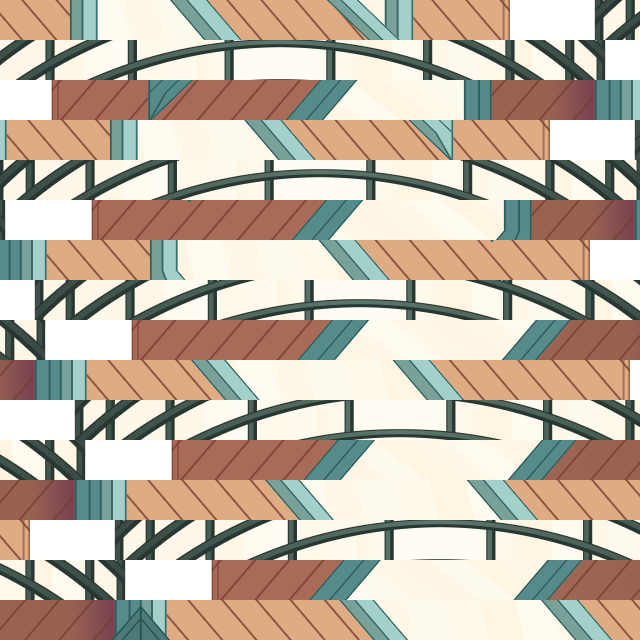
Write a WebGL 1 fragment shader that draws this pattern.

```glsl
precision highp float;

uniform vec2 u_resolution;

#define ROWS 16.0
#define STRIP 49.0
#define STRIP_START -35.2
#define FACADE_HALF 14.23
#define CAGE_HALF 8.13
#define CAGE_CENTER -26.0
#define RING_RADIUS 11.5
#define RING_STEP 0.25
#define BAR_ANGLE 0.314159
#define SLOPE 0.854
#define LINE 0.024

const vec3 CREAM = vec3(1.0, 0.96, 0.885);
const vec3 PALE = vec3(1.0, 0.988, 0.955);
const vec3 TAN = vec3(0.87, 0.67, 0.51);
const vec3 BROWN = vec3(0.66, 0.42, 0.345);
const vec3 PLUM = vec3(0.47, 0.26, 0.32);
const vec3 TEAL_LIGHT = vec3(0.64, 0.82, 0.79);
const vec3 TEAL_MID = vec3(0.47, 0.63, 0.60);
const vec3 TEAL_DARK = vec3(0.34, 0.545, 0.54);
const vec3 TEAL_INK = vec3(0.14, 0.33, 0.33);
const vec3 HATCH_INK = vec3(0.45, 0.25, 0.20);
const vec3 IRON = vec3(0.16, 0.215, 0.195);
const vec3 IRON_SHEEN = vec3(0.36, 0.465, 0.42);

float pixel;

float hash(float n) {
  n = fract(n * 0.1031);
  n *= n + 33.33;
  return fract(n * (n + n));
}

float cover(float inside) {
  return clamp(inside / pixel + 0.5, 0.0, 1.0);
}

float span(float x, float lo, float hi) {
  return cover(min(x - lo, hi - x));
}

// Cream ground with faint streaks of varying strength
vec3 streaks(float x, float width) {
  float cell = floor(x / width);
  float t = cover(x - cell * width);
  return mix(CREAM, PALE, mix(hash(cell + 40.0), hash(cell + 41.0), t));
}

// Two-tone beam with inked edges and a centre seam
vec3 beam(vec3 col, float x, float lo, float hi, float lit) {
  float mid = mix(lo, hi, 0.45);
  vec3 paint = mix(TEAL_DARK, mix(TEAL_MID, TEAL_LIGHT, cover(x - mid)), lit);
  float seam = min(abs(x - mid), min(abs(x - lo), abs(x - hi)));
  paint = mix(paint, TEAL_INK, 0.8 * cover(LINE - seam));
  return mix(col, paint, span(x, lo - LINE, hi + LINE) * step(lo, hi));
}

// Mirrored boards, beams and openings; lit is 1 on the tan half
vec3 facade(float x, float depth, float lit) {
  float slide = SLOPE * depth;
  vec3 dark = mix(BROWN * 0.91, BROWN, smoothstep(2.0, 9.0, x));
  dark = mix(PLUM, dark, smoothstep(0.5, 1.9, x));
  vec3 col = mix(dark, TAN, lit);

  // Slanted board joints and the trim at the outer end
  float joint = abs(fract((x - slide - 0.33) / SLOPE + 0.5) - 0.5) * SLOPE;
  col = mix(col, HATCH_INK, 0.8 * cover(LINE - joint * 0.76));
  float trim = min(abs(x - FACADE_HALF + 0.02), abs(x - FACADE_HALF + 0.16));
  col = mix(col, HATCH_INK, 0.55 * cover(LINE - trim));

  // Opening between the inner post and the slanted beam
  float postIn = max(3.25, 0.71 + slide);
  float postOut = max(3.9, 1.54 + slide);
  float beamIn = 5.75 + slide;
  vec3 ground = streaks(x + depth * mix(1.3, -0.25, lit), 0.9);
  col = mix(col, ground, span(x, postOut, beamIn));
  col = beam(col, x, postIn, postOut, lit);
  col = beam(col, x, beamIn, beamIn + 0.9, lit);

  // Brace meeting the outer post
  float brace = 9.67 + 1.04 * depth;
  col = mix(col, ground, span(x, brace + 0.75, 11.12));
  col = beam(col, x, max(11.12, brace), 11.79, lit);
  col = beam(col, x, brace, min(brace + 0.75, 11.79), lit);

  // Centre post and the gable that covers its foot
  col = beam(col, x, 0.0, 0.625, lit);
  float gable = SLOPE * (depth - 5.17) - x;
  vec3 roof = mix(TEAL_DARK * 0.88, TEAL_INK, cover(LINE - min(x, abs(gable - 0.25))));
  col = mix(col, roof, cover(gable));
  return mix(col, TEAL_INK, cover(LINE - abs(gable)));
}

// Round bars with a lighter core
vec3 rod(vec3 col, float d, float halfWidth, float sheen) {
  col = mix(col, IRON, cover(halfWidth - abs(d)));
  return mix(col, IRON_SHEEN, sheen * cover(halfWidth * 0.5 - abs(d + halfWidth * 0.25)));
}

// Cylindrical cage: upright bars behind stacked rings
vec3 cage(float x, float v, float turn) {
  float side = clamp(x / CAGE_HALF, -1.0, 1.0);
  float angle = (floor(asin(side) / BAR_ANGLE) + 0.5) * BAR_ANGLE;
  vec3 col = mix(PALE, streaks(x, 0.7), smoothstep(0.1, 0.3, abs(side)));
  col = rod(col, x - CAGE_HALF * sin(angle), 0.115, 1.0 - 0.6 * abs(side));

  float rise = sqrt(max(RING_RADIUS * RING_RADIUS - x * x, 1.0));
  float y = v - 0.08 - RING_STEP * (turn - 1.0) - RING_RADIUS + rise;
  float ring = (fract(y + 0.5) - 0.5) * rise / RING_RADIUS;
  return rod(col, ring, mix(0.1, 0.15, abs(side)), 1.0 - 0.7 * abs(side));
}

void main() {
  pixel = ROWS / min(u_resolution.x, u_resolution.y);
  vec2 p = gl_FragCoord.xy / u_resolution * ROWS;
  float down = ROWS - p.y;
  float v = fract(down);

  // One long strip, wrapped from each row into the next
  float along = floor(down) * ROWS + p.x - STRIP_START;
  float turn = floor(along / STRIP);
  float u = along - turn * STRIP + STRIP_START;

  float fx = u + 1.48;
  float cx = u - CAGE_CENTER;
  vec3 col = vec3(1.0);
  col = mix(col, facade(abs(fx), turn + v, step(0.0, fx)), cover(FACADE_HALF - abs(fx)));
  col = mix(col, cage(cx, v, turn), cover(CAGE_HALF - abs(cx)));
  gl_FragColor = vec4(col, 1.0);
}
```
